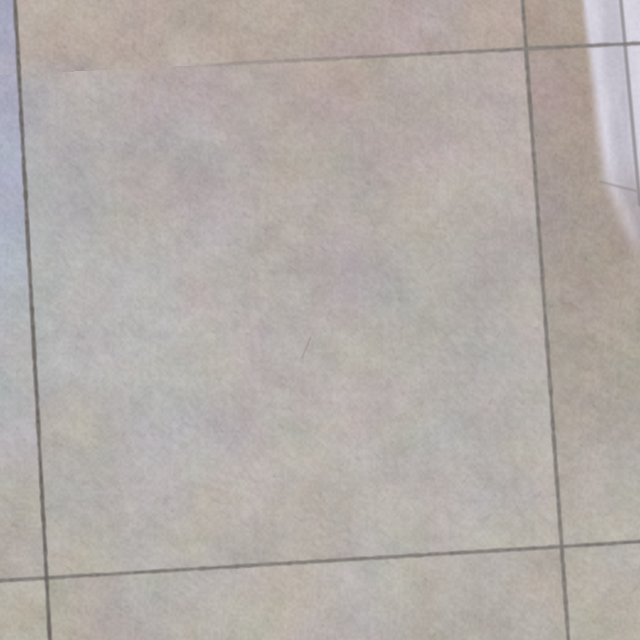
Write a Shadertoy shader that draws this texture.

```glsl
float hash(vec2 p) {
    return fract(sin(dot(p, vec2(127.1, 311.7))) * 43758.5453);
}

float noise(vec2 p) {
    vec2 i = floor(p), f = fract(p);
    f = f * f * (3.0 - 2.0 * f);
    return mix(mix(hash(i), hash(i + vec2(1, 0)), f.x),
               mix(hash(i + vec2(0, 1)), hash(i + vec2(1, 1)), f.x), f.y);
}

// Layered noise centred on zero
float fbm(vec2 p) {
    float sum = 0.0, amp = 0.5;
    for (int i = 0; i < 5; i++) {
        sum += amp * (noise(p) - 0.5);
        p = mat2(1.6, 1.2, -1.2, 1.6) * p + 7.3;
        amp *= 0.6;
    }
    return sum;
}

float segment(vec2 p, vec2 a, vec2 b) {
    vec2 d = b - a;
    return length(p - a - d * clamp(dot(p - a, d) / dot(d, d), 0.0, 1.0));
}

float stroke(float dist, float halfWidth) {
    float soft = 0.0018 + 0.5 / iResolution.y;
    return 1.0 - smoothstep(halfWidth - soft, halfWidth + soft, dist);
}

void mainImage(out vec4 fragColor, in vec2 fragCoord) {
    vec2 uv = fragCoord / iResolution.xy;
    float down = 1.0 - uv.y;

    // Slightly skewed tile grid: whole numbers are the joints
    vec2 pitch = vec2(0.793 + 0.017 * down, 0.79 - 0.011 * uv.x);
    vec2 start = vec2(0.0234 + 0.0547 * down, 0.0925 + 0.061 * uv.x);
    vec2 grid = (uv - start) / pitch;
    vec2 tile = floor(grid);
    vec2 joint = round(grid);
    vec2 toJoint = abs(grid - joint) * pitch;

    // Stone colour with broad shifts of light
    vec3 col = mix(vec3(0.71, 0.69, 0.662), vec3(0.71, 0.662, 0.635),
                   smoothstep(0.45, 0.95, uv.y));
    vec2 fromCentre = uv - vec2(0.48, 0.47);
    col += vec3(0.004, 0.0, 0.02) * exp(-dot(fromCentre, fromCentre) * 9.0);
    float coolSide = exp(-uv.x * 5.5) * smoothstep(0.1, 0.6, uv.y)
                   * (1.0 - smoothstep(0.86, 0.92, uv.y) * step(0.0, tile.x));
    col += vec3(-0.025, 0.012, 0.065) * coolSide;
    col += vec3(0.0, 0.012, 0.05) * step(tile.x, -0.5) * smoothstep(0.45, 0.75, uv.y);
    col -= vec3(0.05, 0.062, 0.072) * step(0.5, tile.x) * smoothstep(0.1, 0.5, uv.y);

    // Cloudy mottling and tint patches
    vec2 stone = uv + tile * 5.7;
    col += 0.07 * fbm(stone * 7.0) + 0.065 * fbm(stone * 24.0);
    col += vec3(0.02, -0.03, 0.005) * fbm(stone * 13.0 + 21.0);
    col += vec3(0.025, 0.008, -0.055) * fbm(stone * 9.0 + 43.0);

    // Grain: slanted flecks, fine speckle and faint pits
    vec2 slant = mat2(0.8, 0.6, -0.6, 0.8) * stone;
    col += 0.03 * (noise(slant * vec2(105.0, 160.0)) - 0.5);
    col += 0.036 * (noise(stone * vec2(260.0, 230.0) + 9.0) - 0.5);
    col -= 0.03 * smoothstep(0.82, 1.0, noise(slant * vec2(95.0, 130.0) + 31.0));

    // Soft-edged window reflection on the right
    float edge = 0.909 + 0.09 * down + 0.3 * max(down - 0.28, 0.0);
    float inside = uv.x - edge;
    float glare = smoothstep(-0.004, 0.008 + 0.06 * down, inside)
                * (1.0 - smoothstep(0.36, 0.415, down));
    vec3 glareColor = mix(vec3(0.85, 0.84, 0.89), vec3(0.77, 0.74, 0.76),
                          smoothstep(0.22, 0.34, down));
    glareColor -= 0.09 * smoothstep(0.015, 0.04, inside) * (1.0 - smoothstep(0.05, 0.07, inside));
    glareColor += 0.08 * fbm(uv * vec2(50.0, 14.0)) + 0.03 * (noise(uv * 220.0) - 0.5);
    col = mix(col, glareColor, glare * 0.95);
    float frame = stroke(segment(uv, vec2(0.970, 1.0), vec2(1.0, 0.68)), 0.0028);
    float crossbar = stroke(segment(uv, vec2(0.938, 0.716), vec2(1.0, 0.70)), 0.0018);
    col = mix(col, vec3(0.54, 0.52, 0.53), max(0.75 * frame, 0.5 * crossbar));

    // Joints: the left one is darkest, the upper one wears away leftwards
    float wobble = 0.0016 * (noise(uv * 95.0) - 0.5);
    float upright = stroke(toJoint.x + wobble, 0.0030);
    float level = stroke(toJoint.y + wobble, 0.0028);
    float worn = smoothstep(0.28, 0.36, uv.x) * mix(0.35, 0.85, smoothstep(0.35, 0.85, uv.x));
    level *= mix(0.9, worn, step(0.5, joint.y));
    vec3 grout = vec3(0.49, 0.47, 0.455) + 0.09 * (noise(uv * 170.0) - 0.5);
    col = mix(col, grout, level);
    col = mix(col, grout - 0.07 * step(joint.x, 0.5), 0.9 * upright);

    // Short faint scratch
    float scratch = stroke(segment(uv, vec2(0.472, 0.441), vec2(0.485, 0.472)), 0.0009);
    col = mix(col, vec3(0.57, 0.50, 0.49), 0.6 * scratch);

    fragColor = vec4(clamp(col, 0.0, 1.0), 1.0);
}
```
